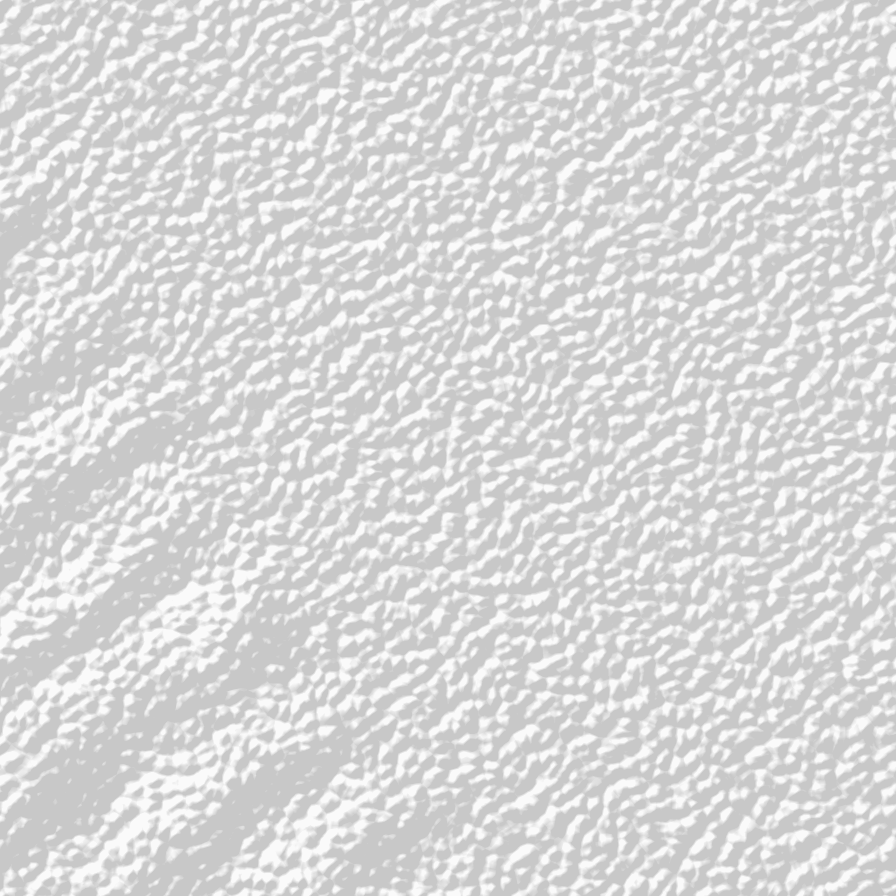
Reproduce this texture procedurally as a WebGL 1 fragment shader.

```glsl
precision highp float;
// Embossed pale grey plaster: fine slanted grains, with broad ripples at the lower left.
uniform vec2 u_resolution;

#define BASE_GREY 0.785
#define LIT_GREY 0.98
#define GRAIN_COUNT 60.0
#define GRAIN_STRETCH 0.84
#define GRAIN_ANGLE 0.70
#define RELIEF_STEP 0.0037
#define FINE_WEIGHT 0.75
#define LIGHT_BIAS 0.16
#define LIGHT_RANGE 0.90
#define RIPPLE_PERIOD 0.133
#define RIPPLE_DEPTH 0.95

const float TAU = 6.2831853;

vec2 hash2(vec2 cell) {
  vec2 mixed = vec2(dot(cell, vec2(127.1, 311.7)), dot(cell, vec2(269.5, 183.3)));
  return fract(sin(mixed) * 43758.545);
}

// Distance to the nearest scattered point
float cellular(vec2 p) {
  vec2 cell = floor(p);
  vec2 local = p - cell;
  float nearest = 8.0;
  for (int y = -1; y <= 1; y++) {
    for (int x = -1; x <= 1; x++) {
      vec2 offset = vec2(float(x), float(y));
      vec2 toPoint = offset + hash2(cell + offset) - local;
      nearest = min(nearest, dot(toPoint, toPoint));
    }
  }
  return sqrt(nearest);
}

// Surface height: pebbles plus finer grit
float height(vec2 p) {
  vec2 q = p * GRAIN_COUNT * vec2(GRAIN_STRETCH, 1.0);
  return cellular(q) + 0.5 * FINE_WEIGHT * cellular(q * 1.7 + 17.3);
}

// Slope across the grain direction, near -1 to 1
float grainSlope(vec2 p) {
  vec2 stepAcross = vec2(0.0, RELIEF_STEP);
  float rise = height(p + stepAcross) - height(p - stepAcross);
  return rise / (2.0 * RELIEF_STEP * GRAIN_COUNT);
}

// Broad slanted ripples that fade out away from the lower left
float rippleSlope(vec2 uv) {
  float across = dot(uv, vec2(-0.6, 0.8));
  float along = dot(uv, vec2(0.8, 0.6));
  float bump = (across - 0.13) / 0.065;
  float warped = across - 0.03 * exp(-bump * bump);
  warped += 0.010 * sin(along * 19.0 + across * 14.0);
  warped += 0.006 * sin(along * 43.0 - across * 31.0 + 1.7);
  // Narrow shadows between wide lit flanks
  float shade = 0.5 + 0.5 * cos(TAU * (warped - 0.57) / RIPPLE_PERIOD);
  float wave = 0.48 - 1.5 * shade * shade;
  float strength = 0.85 + 0.25 * sin(along * 17.0 + across * 23.0 - 1.2);
  float edge = dot(uv, vec2(0.85, 0.53)) + 0.02 * sin(across * 37.0 + 0.5);
  float mask = 1.0 - smoothstep(0.39, 0.50, edge);
  return RIPPLE_DEPTH * mask * strength * wave;
}

void main() {
  vec2 uv = gl_FragCoord.xy / min(u_resolution.x, u_resolution.y);

  // Turn and gently bend the grain axes
  float c = cos(GRAIN_ANGLE);
  float s = sin(GRAIN_ANGLE);
  vec2 grain = vec2(c * uv.x + s * uv.y, c * uv.y - s * uv.x);
  grain += 0.003 * sin(grain.yx * vec2(61.0, 47.0) + vec2(0.4, 2.1));

  // Only slopes that face the light rise above the base grey
  float slope = grainSlope(grain) + rippleSlope(uv);
  float lit = clamp((slope + LIGHT_BIAS) / LIGHT_RANGE, 0.0, 1.0);
  gl_FragColor = vec4(vec3(mix(BASE_GREY, LIT_GREY, lit)), 1.0);
}
```
